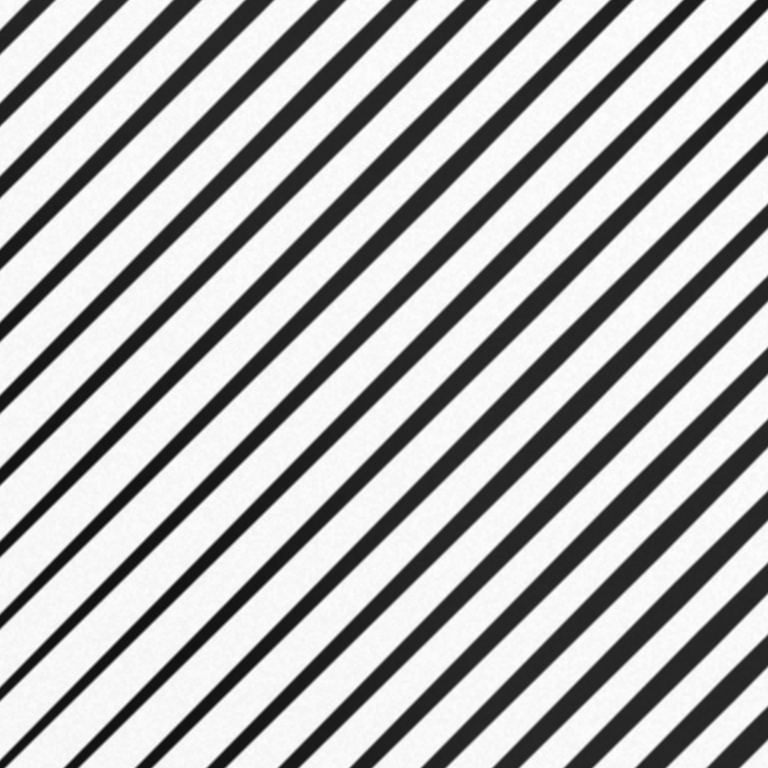
A Shadertoy shader for this pattern:

```glsl
const float PERIOD = 0.0943;        // stripe spacing along an axis
const float FIRST_STRIPE = 0.0553;  // centre of the stripe nearest the upper left corner
const float TAPER = 0.0165;         // width lost per unit of length
const float EDGE_SOFTNESS = 0.004;
const vec3 PAPER = vec3(0.972, 0.974, 0.972);
const vec3 INK_THIN = vec3(0.075);
const vec3 INK_WIDE = vec3(0.152);

float hash(vec2 p) {
    vec3 q = fract(vec3(p.xyx) * 0.1031);
    q += dot(q, q.yzx + 33.33);
    return fract((q.x + q.y) * q.z);
}

float valueNoise(vec2 p) {
    vec2 cell = floor(p);
    vec2 f = fract(p);
    f = f * f * (3.0 - 2.0 * f);
    float low = mix(hash(cell), hash(cell + vec2(1.0, 0.0)), f.x);
    float high = mix(hash(cell + vec2(0.0, 1.0)), hash(cell + 1.0), f.x);
    return mix(low, high, f.y);
}

// Each stripe swells to a peak and tapers toward both ends
float stripeWidth(float across, float along) {
    float lower = clamp(across - 1.0, 0.0, 1.0);
    float peakPosition = mix(0.325, 0.0, lower);
    float peakWidth = mix(0.038, 0.0445, lower);
    return peakWidth - TAPER * abs(along - peakPosition);
}

float stripeMask(float across, float width, float softness) {
    float offset = (fract((across - FIRST_STRIPE) / PERIOD + 0.5) - 0.5) * PERIOD;
    return smoothstep(-softness, softness, 0.5 * width - abs(offset));
}

// Fine mottling from two scales of noise, centred on zero
float grain(vec2 p) {
    return 0.6 * valueNoise(p * 240.0) + 0.4 * valueNoise(p * 420.0 + 17.0) - 0.5;
}

void mainImage(out vec4 fragColor, in vec2 fragCoord) {
    vec2 uv = fragCoord / iResolution.y;

    // Diagonal axes measured from the upper left corner
    float across = uv.x + 1.0 - uv.y;
    float along = uv.x - 1.0 + uv.y;

    float width = stripeWidth(across, along);
    float softness = max(EDGE_SOFTNESS, 1.0 / iResolution.y);
    float mask = stripeMask(across, width, softness);

    // Grainy paper, slightly brighter toward the upper right
    float speckle = grain(uv);
    vec3 paper = PAPER + 0.007 * along + 0.045 * speckle;

    // Ink lightens where the stripes are wide
    vec3 ink = mix(INK_THIN, INK_WIDE, smoothstep(0.022, 0.036, width));
    ink += 0.02 * speckle;

    fragColor = vec4(clamp(mix(paper, ink, mask), 0.0, 1.0), 1.0);
}
```
